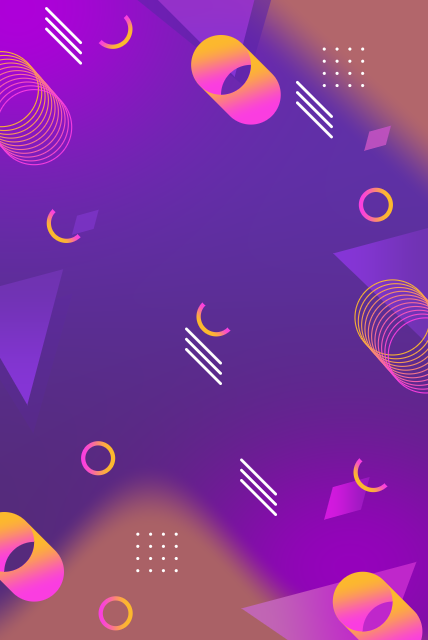
A Shadertoy shader for this background:

```glsl
#define ORANGE vec3(0.99, 0.72, 0.18)
#define MAGENTA vec3(0.98, 0.24, 0.88)
#define CLAY vec3(0.70, 0.40, 0.42)
#define VIOLET vec3(0.53, 0.21, 0.85)
#define GLOW vec3(0.68, 0.0, 0.85)
#define TUBE_RADIUS 7.0
#define COIL_RADIUS 8.8
#define COIL_TURNS 11
#define RING_RADIUS 3.5
#define ARC_RADIUS 4.15
#define STROKE 0.5

// The canvas is 100 units wide and 150 units high.
float pixelSize() { return 150.0 / iResolution.y; }

float cover(float d) { return clamp(0.5 - d / pixelSize(), 0.0, 1.0); }

void paint(inout vec3 col, vec3 ink, float d, float alpha) {
    col = mix(col, ink, cover(d) * alpha);
}

float edgeDist(vec2 p, vec2 a, vec2 b) {
    vec2 e = normalize(b - a);
    return dot(p - a, vec2(-e.y, e.x));
}

// Corners run clockwise
float triangle(vec2 p, vec2 a, vec2 b, vec2 c) {
    return max(edgeDist(p, a, b), max(edgeDist(p, b, c), edgeDist(p, c, a)));
}

float segment(vec2 p, vec2 a, vec2 span) {
    float t = clamp(dot(p - a, span) / dot(span, span), 0.0, 1.0);
    return length(p - a - span * t);
}

float diamond(vec2 p, float size) {
    vec2 a = vec2(2.54, 0.7), b = vec2(0.6, 2.25);
    float area = a.x * b.y - a.y * b.x;
    float u = abs(p.x * b.y - p.y * b.x) / area;
    float v = abs(a.x * p.y - a.y * p.x) / area;
    return (max(u, v) - size) * 2.2;
}

vec3 backdrop(vec2 p) {
    vec3 col = mix(vec3(0.33, 0.17, 0.48), vec3(0.37, 0.19, 0.65), smoothstep(25.0, 120.0, p.y));
    vec2 topLeft = (p - vec2(4, 148)) / vec2(42, 36);
    vec2 lowRight = (p - vec2(82, 17)) / vec2(40, 31);
    col = mix(col, GLOW, exp(-dot(topLeft, topLeft)));
    col = mix(col, GLOW * 0.88, 0.95 * exp(-dot(lowRight, lowRight)));
    // Soft clay corner and hill
    float corner = dot(p - vec2(53.7, 150), vec2(0.672, 0.741));
    col = mix(col, CLAY, smoothstep(-5.0, 10.0, corner));
    float bell = (p.x - 35.2) / 29.3;
    float hill = 37.1 * exp(-bell * bell) - 1.4 - p.y;
    return mix(col, CLAY * 0.95, smoothstep(-6.0, 9.0, hill));
}

void drawTriangles(inout vec3 col, vec2 p) {
    vec3 shade = vec3(0.36, 0.14, 0.66);
    paint(col, shade, triangle(p, vec2(26, 155), vec2(65, 155), vec2(57.6, 129.5)), 0.6);
    paint(col, mix(VIOLET, vec3(0.6, 0.2, 0.8), smoothstep(132.0, 150.0, p.y)),
          triangle(p, vec2(32, 155), vec2(60.9, 155), vec2(55, 132)), 0.9);
    paint(col, shade, triangle(p, vec2(-8, 74), vec2(17, 81.2), vec2(7.8, 48.4)), 0.2);
    paint(col, mix(VIOLET, vec3(0.44, 0.2, 0.7), smoothstep(58.0, 86.0, p.y)),
          triangle(p, vec2(-8.4, 80.7), vec2(14.8, 86.9), vec2(6.4, 55.1)), 0.95);
    paint(col, mix(VIOLET, vec3(0.44, 0.2, 0.7), smoothstep(80.0, 102.0, p.x)),
          triangle(p, vec2(78.1, 90.6), vec2(109.4, 99), vec2(105.5, 64.3)), 0.95);
    paint(col, mix(vec3(0.76, 0.4, 0.72), vec3(0.76, 0.16, 0.8), smoothstep(60.0, 88.0, p.x)),
          triangle(p, vec2(56.6, 7.4), vec2(97.6, 18.3), vec2(86, -12.7)), 0.95);
}

// Slanted cylinder, open where both end discs overlap
void drawTube(inout vec3 col, vec2 p) {
    vec2 shift = vec2(7, -7), q = p - shift;
    float front = length(p) - TUBE_RADIUS;
    float back = length(q) - TUBE_RADIUS;
    float hole = max(front, back);
    float body = max(segment(p, vec2(0), shift) - TUBE_RADIUS, -hole);
    vec3 side = mix(ORANGE, MAGENTA, smoothstep(-7.0, 5.0, 0.35 * q.x - q.y));
    vec3 inside = mix(ORANGE, MAGENTA, smoothstep(-5.5, 5.0, 0.25 * p.x - p.y));
    paint(col, mix(side, inside, cover(front)), body, 1.0);
}

void drawCoil(inout vec3 col, vec2 p) {
    for (int i = 0; i < COIL_TURNS; i++) {
        float t = float(i) / float(COIL_TURNS - 1);
        float d = abs(length(p - t * vec2(7.8, -8.9)) - COIL_RADIUS) - 0.13;
        paint(col, mix(ORANGE, MAGENTA, t), d, 0.95);
    }
}

// Half circle bulging towards a unit direction
void drawArc(inout vec3 col, vec2 p, vec2 dir) {
    float along = dot(p, dir);
    float d = max(abs(length(p) - ARC_RADIUS) - STROKE, -along);
    paint(col, mix(MAGENTA, ORANGE, smoothstep(0.0, 3.8, along)), d, 1.0);
}

void mainImage(out vec4 fragColor, in vec2 fragCoord) {
    vec2 p = fragCoord * pixelSize();
    vec3 col = backdrop(p);
    drawTriangles(col, p);

    paint(col, vec3(0.76, 0.32, 0.76), diamond(p - vec2(88.5, 117.6), 1.0), 0.9);
    paint(col, vec3(0.48, 0.2, 0.77), diamond(p - vec2(20, 97.9), 1.0), 0.9);
    paint(col, mix(vec3(0.84, 0.1, 0.88), vec3(0.6, 0.1, 0.75), smoothstep(77.0, 87.0, p.x)),
          diamond(p - vec2(81.3, 33.2), 1.7), 0.95);

    vec2 coils[2] = vec2[](vec2(0.2, 129.1), vec2(92, 75.6));
    vec2 grids[2] = vec2[](vec2(76, 138.5), vec2(32.3, 24.8));
    for (int i = 0; i < 2; i++) {
        drawCoil(col, p - coils[i]);
        // Four by four dots
        vec2 pitch = vec2(3, 2.85), q = p - grids[i];
        vec2 cell = clamp(round(q / pitch), vec2(0, -3), vec2(3, 0));
        paint(col, vec3(1), length(q - cell * pitch) - 0.36, 1.0);
    }

    vec2 tubes[3] = vec2[](vec2(51.8, 134.8), vec2(1, 23), vec2(85, 9));
    vec2 rings[3] = vec2[](vec2(88.1, 102), vec2(23, 42.6), vec2(27.1, 6.25));
    for (int i = 0; i < 3; i++) {
        drawTube(col, p - tubes[i]);
        vec2 q = p - rings[i];
        paint(col, mix(MAGENTA, ORANGE, smoothstep(-4.0, 3.0, q.x)),
              abs(length(q) - RING_RADIUS) - STROKE, 1.0);
    }

    vec2 arcs[4] = vec2[](vec2(26.4, 143.2), vec2(15.6, 97.7), vec2(50.7, 75.8), vec2(87.5, 39.3));
    vec2 stripes[4] = vec2[](vec2(10.9, 148), vec2(69.7, 130.7), vec2(43.7, 72.9), vec2(56.6, 42.2));
    for (int i = 0; i < 4; i++) {
        drawArc(col, p - arcs[i], vec2(i == 0 ? 0.707 : -0.707, -0.707));
        for (int k = 0; k < 3; k++) {
            vec2 start = stripes[i] - vec2(0, 2.4 * float(k));
            paint(col, vec3(1), segment(p, start, vec2(8, -8)) - 0.33, 1.0);
        }
    }
    fragColor = vec4(col, 1.0);
}
```
